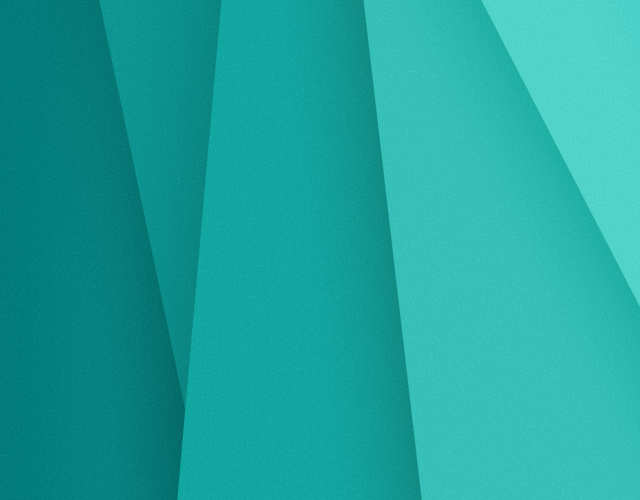
A WebGL 1 fragment shader for this background:

```glsl
precision highp float;
uniform vec2 u_resolution;

#define DEEP_TEAL vec3(0.010, 0.487, 0.485)
#define DARK_TEAL vec3(0.055, 0.590, 0.575)
#define MID_TEAL vec3(0.075, 0.655, 0.635)
#define LIGHT_TEAL vec3(0.215, 0.755, 0.725)
#define PALE_TEAL vec3(0.320, 0.830, 0.795)
#define SHADOW_WIDTH 0.22
#define GRAIN_CELLS 190.0
#define GRAIN_STRENGTH 0.035

vec2 hash2(vec2 cell) {
  vec2 q = vec2(dot(cell, vec2(127.1, 311.7)), dot(cell, vec2(269.5, 183.3)));
  return fract(sin(q) * 4375.85);
}

// Distance to the nearest scattered point
float cellular(vec2 p) {
  vec2 cell = floor(p);
  vec2 local = fract(p);
  float nearest = 2.0;
  for (int y = -1; y <= 1; y++) {
    for (int x = -1; x <= 1; x++) {
      vec2 offset = vec2(float(x), float(y));
      vec2 delta = offset + hash2(cell + offset) - local;
      nearest = min(nearest, dot(delta, delta));
    }
  }
  return sqrt(nearest);
}

// Signed distance to a slanted edge, positive on its right side
float edgeDistance(vec2 p, float bottomX, float topX, float aspect) {
  float slope = (topX - bottomX) * aspect;
  return (p.x - bottomX * aspect - slope * p.y) / sqrt(1.0 + slope * slope);
}

// Lays a sheet right of an edge and casts its shadow to the left
vec3 addSheet(vec3 below, vec3 sheet, vec3 shadow, float d) {
  float fade = 1.0 - clamp(-d / SHADOW_WIDTH, 0.0, 1.0);
  vec3 shaded = below * mix(vec3(1.0), shadow, fade * fade);
  float halfPixel = 0.75 / u_resolution.y;
  return mix(shaded, sheet, smoothstep(-halfPixel, halfPixel, d));
}

void main() {
  vec2 p = gl_FragCoord.xy / u_resolution.y;
  float aspect = u_resolution.x / u_resolution.y;
  float across = p.x / aspect;

  float edge1 = edgeDistance(p, 0.319, 0.155, aspect);
  float edge2 = edgeDistance(p, 0.277, 0.346, aspect);
  float edge3 = edgeDistance(p, 0.659, 0.568, aspect);
  float edge4 = edgeDistance(p, 1.156, 0.752, aspect);

  // Overlapping sheets from back to front
  vec3 color = DEEP_TEAL + vec3(0.02, 0.04, 0.035) * smoothstep(0.0, 0.2, across);
  color = addSheet(color, DARK_TEAL, vec3(0.80, 0.89, 0.88), edge1);
  color = addSheet(color, MID_TEAL, vec3(0.75, 0.89, 0.89), edge2);
  color = addSheet(color, LIGHT_TEAL, vec3(0.90, 0.84, 0.82), edge3);
  vec3 pale = PALE_TEAL - vec3(0.04, 0.03, 0.03) * smoothstep(0.15, 0.35, edge4);
  color = addSheet(color, pale, vec3(0.58, 0.91, 0.88), edge4);

  // Fine paper grain
  float grain = cellular(p * GRAIN_CELLS) - 0.5;
  color += GRAIN_STRENGTH * grain * vec3(0.8, 1.0, 1.0);

  gl_FragColor = vec4(color, 1.0);
}
```
